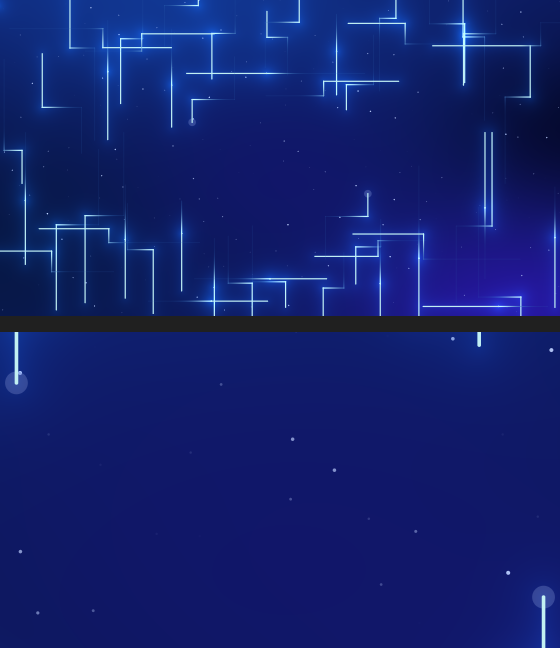
Top: the whole. Bottom: its middle third, enlarged.
Reproduce this background procedurally as a WebGL 1 fragment shader.

```glsl
precision highp float;
// Fine circuit traces framing an empty centre over a deep blue gradient with sparse stars.
uniform vec2 u_resolution;

const int TRACES = 48;
const float VERTICAL_TRACES = 34.0;
const float HALF_WIDTH = 0.0019;   // lengths are in canvas heights
const float FADE_LENGTH = 0.14;
const float MAX_PULSE = 0.27;
const float GLOW_RADIUS = 0.022;
const float REST_ALPHA = 0.16;
const float NODE_RADIUS = 0.012;
const float STAR_CELL = 0.085;
const float STAR_RADIUS = 0.0022;

const vec3 BASE = vec3(0.05, 0.10, 0.375);
const vec3 AZURE = vec3(0.07, 0.23, 0.60);
const vec3 NAVY = vec3(0.025, 0.09, 0.26);
const vec3 INDIGO = vec3(0.07, 0.08, 0.42);
const vec3 MIDNIGHT = vec3(0.015, 0.035, 0.17);
const vec3 VIOLET = vec3(0.15, 0.08, 0.62);
const vec3 LINE_DIM = vec3(0.18, 0.40, 0.70);
const vec3 LINE_HOT = vec3(0.76, 0.94, 0.95);
const vec3 GLOW = vec3(0.006, 0.055, 0.11);
const vec3 NODE = vec3(0.38, 0.42, 0.66);
const vec3 STAR = vec3(0.75, 0.82, 1.0);

float hash(vec2 p) {
  return fract(sin(dot(p, vec2(12.9898, 78.233))) * 43758.5453);
}

float blob(vec2 p, vec2 centre, vec2 size) {
  vec2 q = (p - centre) / size;
  return exp(-dot(q, q));
}

// Antialiased coverage of a shape from its signed distance
float cover(float dist) {
  return clamp(0.5 - dist * u_resolution.y, 0.0, 1.0);
}

vec3 backdrop(vec2 uv) {
  vec3 col = mix(BASE, AZURE, 0.9 * blob(uv, vec2(0.30, 1.05), vec2(0.45, 0.38)));
  col = mix(col, NAVY, 0.9 * blob(uv, vec2(0.0, 0.22), vec2(0.32, 0.42)));
  col = mix(col, INDIGO, 0.7 * blob(uv, vec2(0.5, 0.45), vec2(0.22, 0.25)));
  col = mix(col, MIDNIGHT, 0.95 * blob(uv, vec2(1.02, 0.58), vec2(0.20, 0.28)));
  return mix(col, VIOLET, 0.95 * blob(uv, vec2(0.92, 0.0), vec2(0.28, 0.32)));
}

// Bright between arc lengths tail and head, fading out behind the tail
void drawSegment(inout vec3 col, vec2 p, vec2 a, vec2 b, float start, float tail, float head) {
  float len = max(length(b - a), 0.0001);
  vec2 dir = (b - a) / len;
  float along = clamp(dot(p - a, dir), 0.0, len);
  float dist = length(p - a - dir * along);
  float s = start + along;
  float energy = smoothstep(tail - FADE_LENGTH, tail, s) * step(s, head + 0.001);
  col += GLOW * energy * energy * exp(-dist / GLOW_RADIUS);
  vec3 core = mix(LINE_DIM, LINE_HOT, energy * energy);
  float width = HALF_WIDTH * mix(0.6, 1.0, energy);
  col = mix(col, core, cover(dist - width) * mix(REST_ALPHA, 1.0, energy));
}

// The pulse fills the last run, from c to d
void drawTrace(inout vec3 col, vec2 p, vec2 a, vec2 b, vec2 c, vec2 d) {
  float ab = length(b - a);
  float ac = ab + length(c - b);
  float lastRun = length(d - c);
  float head = ac + lastRun;
  float tail = head - min(lastRun, MAX_PULSE);
  drawSegment(col, p, a, b, 0.0, tail, head);
  drawSegment(col, p, b, c, ab, tail, head);
  drawSegment(col, p, c, d, ac, tail, head);
}

void main() {
  vec2 p = gl_FragCoord.xy / u_resolution.y;
  float aspect = u_resolution.x / u_resolution.y;
  vec3 col = backdrop(gl_FragCoord.xy / u_resolution);

  // Stars, one candidate per cell
  vec2 cell = floor(p / STAR_CELL);
  vec2 starPos = (cell + 0.1 + 0.8 * vec2(hash(cell), hash(cell + 31.7))) * STAR_CELL;
  float starLight = pow(hash(cell + 57.3), 2.5);
  col = mix(col, STAR, starLight * cover(length(p - starPos) - STAR_RADIUS * (0.5 + 0.5 * starLight)));

  // Traces spread along the top and bottom edges, some straight and some with elbows
  for (int i = 0; i < TRACES; i++) {
    float n = float(i);
    vec4 r = vec4(hash(vec2(n, 1.3)), hash(vec2(n, 2.7)), hash(vec2(n, 4.1)), hash(vec2(n, 5.9)));
    vec2 k = vec2(hash(vec2(n, 7.2)), hash(vec2(n, 8.6)));
    float turn = r.w < 0.35 ? -1.0 : (r.w < 0.65 ? 0.0 : 1.0);
    vec2 q = vec2(p.x, mod(n, 2.0) < 0.5 ? 1.0 - p.y : p.y);
    vec2 a, b, c, d;
    if (n < VERTICAL_TRACES) {
      float x = aspect * (n + 0.7 * r.x) / VERTICAL_TRACES;
      float reach = mix(0.30, 0.58, smoothstep(0.12, 0.30, abs(x / aspect - 0.5)));
      a = vec2(x, reach * mix(-0.25, 0.35, r.y));
      b = a + vec2(0.0, reach * mix(0.25, 0.5, r.z));
      c = b + vec2(turn * mix(0.04, 0.14, k.x), 0.0);
      d = vec2(c.x, min(b.y + reach * mix(0.25, 0.6, k.y), reach));
    } else {
      float m = n - VERTICAL_TRACES;
      float slot = (floor(m * 0.5) + r.x) / 7.0;
      a = vec2(aspect * (1.1 * slot - 0.2), mix(0.02, 0.32, fract(m * 0.618)));
      b = a + vec2(mix(0.15, 0.35, r.z), 0.0);
      c = b + vec2(0.0, turn * mix(0.03, 0.08, k.x));
      d = c + vec2(mix(0.15, 0.35, k.y), 0.0);
    }
    if (fract(k.x * 7.0) < 0.5) drawTrace(col, q, a, b, c, d);
    else drawTrace(col, q, d, c, b, a);
  }

  // Two opposite traces ending in translucent nodes at the edge of the empty centre
  for (int i = 0; i < 2; i++) {
    vec2 q = (p - 0.5 * vec2(aspect, 1.0)) * (1.0 - 2.0 * float(i));
    vec2 node = vec2(-0.278, 0.113);
    vec2 elbow = vec2(-0.144, 0.185);
    col = mix(col, NODE, 0.45 * cover(length(q - node) - NODE_RADIUS));
    drawTrace(col, q, vec2(elbow.x, 0.32), elbow, vec2(node.x, elbow.y), node);
  }

  gl_FragColor = vec4(col, 1.0);
}
```
